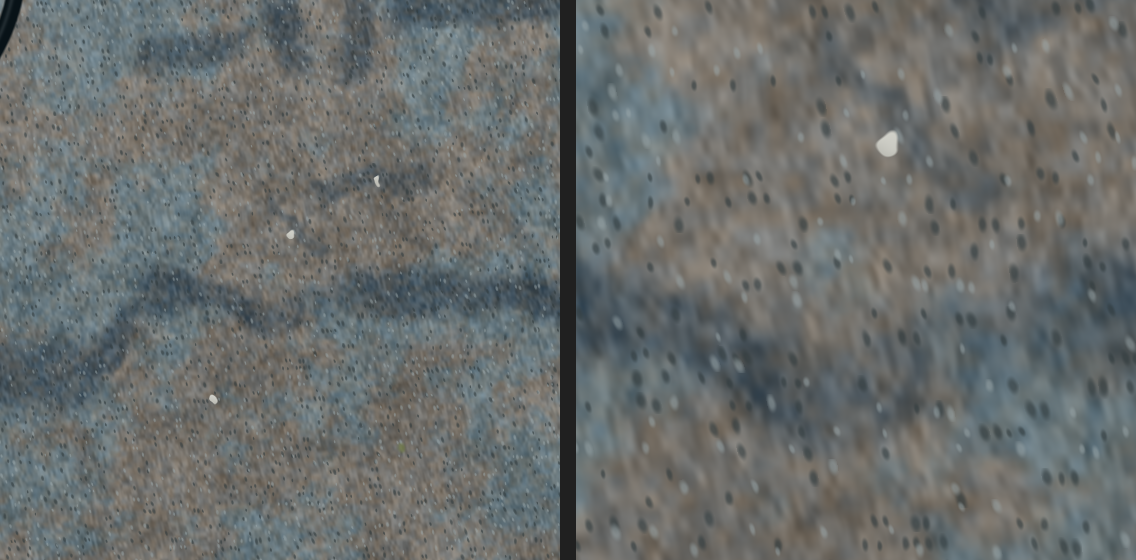
Left, the full canvas; right, a detail of the centre.
This texture is drawn by a WebGL 2 fragment shader. Its source:

```glsl
#version 300 es
precision highp float;

uniform vec2 u_resolution;
out vec4 fragColor;

float hash(vec2 p) {
    vec3 q = fract(p.xyx * vec3(0.1031, 0.1030, 0.0973));
    q += dot(q, q.yzx + 33.33);
    return fract((q.x + q.y) * q.z);
}

float noise(vec2 p) {
    vec2 i = floor(p), f = fract(p);
    f = f * f * (3.0 - 2.0 * f);
    return mix(mix(hash(i), hash(i + vec2(1, 0)), f.x),
               mix(hash(i + vec2(0, 1)), hash(i + vec2(1, 1)), f.x), f.y);
}

float fbm(vec2 p) {
    float sum = 0.0, weight = 0.5;
    for (int i = 0; i < 5; i++) {
        sum += weight * noise(p);
        p = mat2(0.8, 0.6, -0.6, 0.8) * p * 2.03 + 17.3;
        weight *= 0.5;
    }
    return sum / 0.97;
}

float segment(vec2 p, vec2 a, vec2 b) {
    vec2 d = b - a;
    return length(p - a - d * clamp(dot(p - a, d) / dot(d, d), 0.0, 1.0));
}

// Soft-edged stain around a line
float stain(vec2 p, vec2 a, vec2 b, float radius) {
    return 1.0 - smoothstep(radius * 0.4, radius * 1.5, segment(p, a, b));
}

// Winding damp band across the middle, with upper patches
float dampness(vec2 p) {
    float center = 0.325 + 0.155 * smoothstep(0.13, 0.29, p.x)
                 - 0.055 * exp(-pow((p.x - 0.47) / 0.07, 2.0))
                 - 0.025 * smoothstep(0.85, 1.0, p.x);
    float width = 0.036 + 0.03 * (1.0 - smoothstep(0.1, 0.25, p.x));
    float strength = 0.85 - 0.4 * exp(-pow((p.x - 0.55) / 0.09, 2.0))
                   + 0.2 * smoothstep(0.78, 0.9, p.x);
    float damp = strength * (1.0 - smoothstep(width * 0.4, width * 1.4, abs(p.y - center)));
    damp = max(damp, 0.9 * stain(p, vec2(0.49, 1.0), vec2(0.53, 0.9), 0.033));
    damp = max(damp, 0.8 * stain(p, vec2(0.65, 1.0), vec2(0.63, 0.89), 0.028));
    damp = max(damp, 0.8 * stain(p, vec2(0.72, 0.98), vec2(1.0, 1.0), 0.03));
    damp = max(damp, 0.7 * stain(p, vec2(0.27, 0.9), vec2(0.42, 0.91), 0.028));
    damp = max(damp, 0.6 * stain(p, vec2(0.57, 0.66), vec2(0.77, 0.69), 0.025));
    return max(damp, 0.4 * stain(p, vec2(0.46, 0.64), vec2(0.56, 0.56), 0.012));
}

// Sparse upright flecks, one chance per cell
float flecks(vec2 p, vec2 cells, float chance) {
    vec2 q = p * cells, id = floor(q);
    vec2 offset = 0.35 + 0.3 * vec2(hash(id + 3.7), hash(id + 8.1));
    float size = 0.22 + 0.2 * hash(id + 5.3);
    float blob = 1.0 - smoothstep(size * 0.3, size * 1.3, length(fract(q) - offset));
    return blob * step(hash(id + 21.0), chance);
}

void main() {
    vec2 p = gl_FragCoord.xy / u_resolution;
    float pixel = 1.0 / u_resolution.y;
    vec2 warp = vec2(fbm(p * 14.0), fbm(p * 14.0 + 40.0)) - 0.5;

    // Mottled warm and cool stone
    float tint = fbm(p * 6.5 + 4.0) + 0.5 * (fbm(p * 27.0 + 9.0) - 0.5);
    vec3 color = mix(vec3(0.462, 0.447, 0.423), vec3(0.41, 0.468, 0.488),
                     smoothstep(0.33, 0.63, tint));
    color += 0.17 * (fbm(p * 20.0 + 70.0) - 0.5);
    color += 0.03 * (p.y - 0.5);

    // Damp stains
    float damp = dampness(p + 0.06 * warp);
    damp *= 0.65 + 0.7 * fbm(p * 32.0 + 12.0);
    color = mix(color, vec3(0.245, 0.295, 0.33), clamp(damp * 0.85, 0.0, 0.9));

    // Fine upright grain and flecks
    vec2 slanted = vec2(p.x + 0.2 * p.y, p.y) + 0.012 * warp;
    float grain = 0.6 * noise(slanted * vec2(210, 105)) + 0.4 * noise(slanted * vec2(110, 70) + 31.0);
    color += 0.19 * (grain - 0.5);
    color += 0.05 * (noise(p * 95.0 + 50.0) - 0.5) * vec3(1.0, 0.1, -0.8);
    color = mix(color, vec3(0.19, 0.23, 0.24), 0.6 * flecks(slanted, vec2(130, 72), 0.16));
    color = mix(color, vec3(0.61, 0.66, 0.67), 0.5 * flecks(slanted + 0.37, vec2(140, 80), 0.1));

    // Small green tuft
    float tuft = 1.0 - smoothstep(0.003, 0.014, length(p + 0.03 * warp - vec2(0.71, 0.2)));
    color = mix(color, vec3(0.45, 0.5, 0.25), 0.6 * tuft);

    // Pale pebbles
    for (int i = 0; i < 3; i++) {
        float k = float(i);
        vec2 center = vec2(0.385 + 0.12 * k + 0.012 * k * k, 0.287 + 0.395 * k - 0.1 * k * k);
        vec2 offset = p - center + 0.012 * (vec2(noise(p * 90.0), noise(p * 90.0 + 7.0)) - 0.5);
        float pebble = 1.0 - smoothstep(0.006, 0.008 + pixel, length(offset));
        color = mix(color, vec3(0.78, 0.78, 0.75) + 6.0 * offset.y, pebble);
    }

    // Dark cable crossing the upper left corner
    float bend = length(p - vec2(-0.32, 1.08)) - 0.354;
    float cable = 1.0 - smoothstep(0.014 - pixel, 0.016 + pixel, abs(bend));
    float sheen = exp(-pow((bend + 0.004) / 0.004, 2.0));
    color = mix(color, vec3(0.03, 0.07, 0.09) + 0.09 * sheen, cable);

    fragColor = vec4(clamp(color, 0.0, 1.0), 1.0);
}
```
